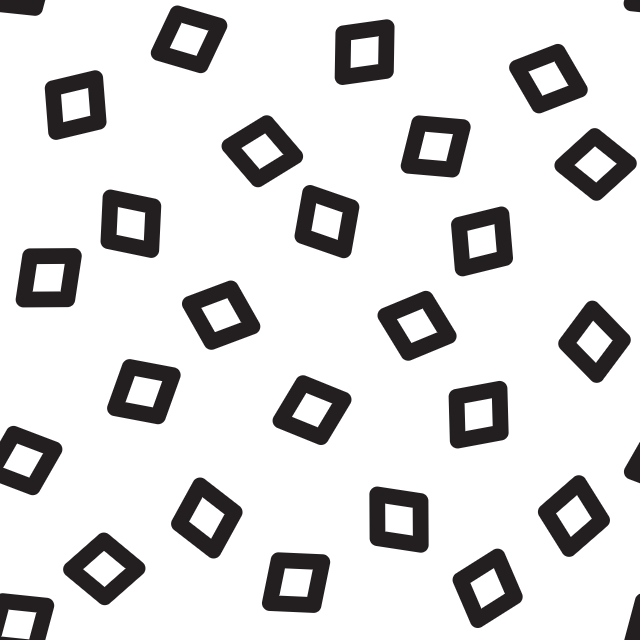
Write a Shadertoy shader that draws this pattern.

```glsl
#define COUNT 25               // frames in one tile
#define LATTICE vec2(1.0, 7.0) // step on a COUNT grid, gives a tilted square lattice
#define JITTER 0.034           // random shift of each frame
#define WARP 0.025             // slow bending of the lattice
#define SIDE 0.0684            // side of the rhombus, mid-stroke
#define HALF_ANGLE 0.707       // half of the sharp corner, radians
#define HALF_STROKE 0.0123
#define SEED 37.0
#define INK vec3(0.137, 0.122, 0.125)
#define PAPER vec3(1.0)

const float TAU = 6.2831853;

vec3 hash31(float n) {
    vec3 p = fract(n * vec3(0.1031, 0.1132, 0.0973));
    p += dot(p, p.yzx + 33.33);
    return fract((p.xxy + p.yzz) * p.zyx);
}

vec2 rotate(vec2 p, float angle) {
    float c = cos(angle), s = sin(angle);
    return vec2(c * p.x - s * p.y, s * p.x + c * p.y);
}

// Exact signed distance to a rhombus with the given half diagonals
float sdRhombus(vec2 p, vec2 halfDiag) {
    p = abs(p);
    vec2 start = vec2(halfDiag.x, 0.0);
    vec2 edge = vec2(-halfDiag.x, halfDiag.y);
    float t = clamp(dot(p - start, edge) / dot(edge, edge), 0.0, 1.0);
    float side = dot(p / halfDiag, vec2(1.0)) - 1.0;
    return length(p - start - t * edge) * sign(side);
}

// Scattered centre of a frame
vec2 frameCenter(float index, vec3 rnd) {
    vec2 center = fract(index * LATTICE / float(COUNT));
    center += WARP * sin(TAU * center.yx + vec2(0.6, 2.9));
    float angle = TAU * rnd.x;
    return center + JITTER * sqrt(rnd.y) * vec2(cos(angle), sin(angle));
}

void mainImage(out vec4 fragColor, in vec2 fragCoord) {
    float pixel = 1.0 / min(iResolution.x, iResolution.y);
    vec2 uv = fragCoord * pixel;
    vec2 halfDiag = SIDE * vec2(cos(HALF_ANGLE), sin(HALF_ANGLE));

    // Nearest frame; offsets wrap around the tile edges
    float dist = 1.0;
    for (int i = 0; i < COUNT; i++) {
        vec3 rnd = hash31(float(i) + SEED);
        vec2 offset = fract(uv - frameCenter(float(i), rnd) + 0.5) - 0.5;
        float outline = abs(sdRhombus(rotate(offset, 0.5 * TAU * rnd.z), halfDiag));
        dist = min(dist, outline - HALF_STROKE);
    }

    float coverage = clamp(0.5 - dist / pixel, 0.0, 1.0);
    fragColor = vec4(mix(PAPER, INK, coverage), 1.0);
}
```
